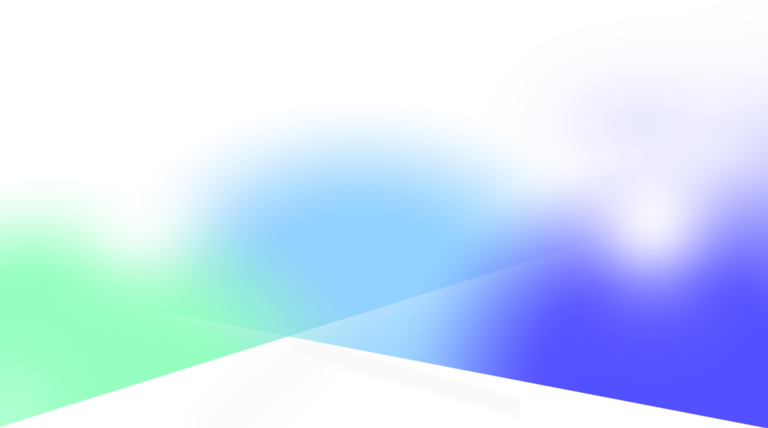
Write a WebGL 2 fragment shader that draws this background.

```glsl
#version 300 es
precision highp float;

uniform vec2 u_resolution;
out vec4 fragColor;

// Palette
const vec3 WHITE = vec3(1.0);
const vec3 SKY = vec3(0.57, 0.82, 1.0);
const vec3 MINT = vec3(0.58, 1.0, 0.75);
const vec3 INDIGO = vec3(0.325, 0.315, 1.0);

// Layout, in units of the canvas height
const vec2 CROSSING = vec2(0.674, 0.214);
const float RISING_SLOPE = 0.314;
const float FALLING_SLOPE = -0.192;
const float BLOB_SOFTNESS = 0.42;
const float RIGHT_SHEEN = 0.34;
const float LEFT_SHEEN = 0.2;
const float SHADOW = 0.024;

// Ellipse with a wide soft rim, half covered at its radius
float blob(vec2 p, vec2 center, vec2 radius) {
    float d = length((p - center) / radius);
    return 1.0 - smoothstep(1.0 - BLOB_SOFTNESS, 1.0 + BLOB_SOFTNESS, d);
}

// Gaussian spot
float glow(vec2 p, vec2 center, vec2 radius) {
    vec2 q = (p - center) / radius;
    return exp(-dot(q, q));
}

float segmentDistance(vec2 p, vec2 a, vec2 b) {
    vec2 ab = b - a;
    float t = clamp(dot(p - a, ab) / dot(ab, ab), 0.0, 1.0);
    return length(p - a - ab * t);
}

// Blurred colour clouds
vec3 clouds(vec2 p) {
    vec3 color = mix(WHITE, SKY, blob(p, vec2(0.84, 0.256), vec2(0.488, 0.372)));

    color = mix(color, MINT, blob(p, vec2(0.14, 0.14), vec2(0.535, 0.326)));
    color = mix(color, WHITE, 0.85 * glow(p, vec2(0.326, 0.5), vec2(0.14, 0.144)));
    color = mix(color, WHITE, 0.25 * glow(p, vec2(0.0), vec2(0.16)));

    color = mix(color, INDIGO, blob(p, vec2(1.558, 0.093), vec2(0.465, 0.407)));
    color = mix(color, INDIGO, 0.4 * glow(p, vec2(1.86, 0.465), vec2(0.21, 0.256)));
    color = mix(color, WHITE, 0.9 * glow(p, vec2(1.523, 0.493), vec2(0.14, 0.163)));
    return mix(color, INDIGO, 0.11 * glow(p, vec2(1.488, 0.71), vec2(0.186, 0.128)));
}

// White floor with faint shadows fanning out of the crossing
vec3 ground(vec2 p, float pixel) {
    float bar = 1.0 - smoothstep(0.006, 0.034, segmentDistance(p, vec2(0.7, 0.19), vec2(1.25, 0.038)));
    bar *= 1.0 - smoothstep(1.216 - pixel, 1.216 + pixel, p.x);
    float wedge = 1.0 - smoothstep(0.0, 0.13, segmentDistance(p, vec2(0.7, 0.16), vec2(0.52, 0.0)));
    return WHITE * (1.0 - SHADOW * max(bar, 0.5 * wedge));
}

void main() {
    vec2 p = gl_FragCoord.xy / u_resolution.y;
    float pixel = 1.0 / u_resolution.y;

    // Heights above the two crossing lines
    float aboveRising = p.y - CROSSING.y - RISING_SLOPE * (p.x - CROSSING.x);
    float aboveFalling = p.y - CROSSING.y - FALLING_SLOPE * (p.x - CROSSING.x);
    float underRising = 1.0 - smoothstep(-pixel, pixel, aboveRising);
    float underFalling = 1.0 - smoothstep(-pixel, pixel, aboveFalling);

    vec3 color = clouds(p);

    // Translucent sheens that fade away from each line
    float rightSheen = RIGHT_SHEEN * underRising * exp(-max(-aboveRising, 0.0) / 0.14)
        * (1.0 - smoothstep(0.75, 1.46, p.x));
    float leftSheen = LEFT_SHEEN * underFalling * exp(-max(-aboveFalling, 0.0) / 0.035)
        * smoothstep(0.22, 0.62, p.x);
    color = mix(color, WHITE, max(rightSheen, leftSheen));

    // Floor below both lines
    color = mix(color, ground(p, pixel), underRising * underFalling);
    fragColor = vec4(color, 1.0);
}
```
